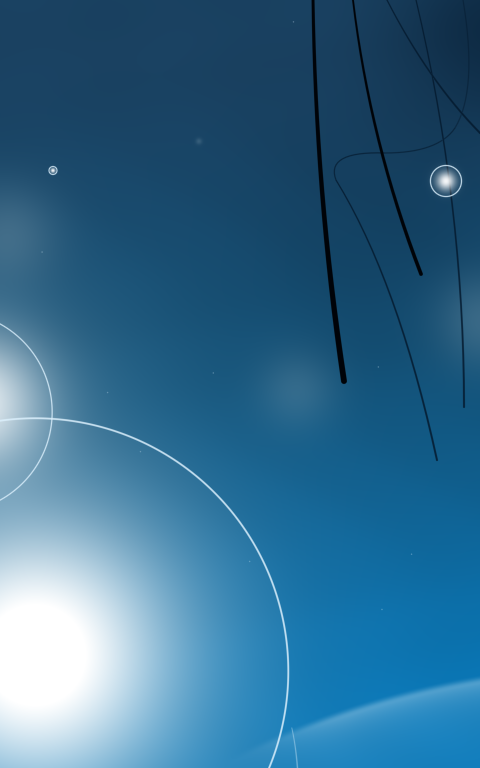
A WebGL 2 fragment shader for this background:

```glsl
#version 300 es
precision highp float;
// Deep blue sky with glowing ringed orbs, a luminous horizon arc and dark hanging strands.
uniform vec2 u_resolution;
out vec4 fragColor;

// All lengths are fractions of the canvas height.
const vec3 SKY_TOP = vec3(0.10, 0.255, 0.38);
const vec3 SKY_MID = vec3(0.07, 0.325, 0.48);
const vec3 SKY_LOW = vec3(0.025, 0.465, 0.72);
const vec3 SHADE = vec3(0.02, 0.10, 0.18);
const vec3 HAZE = vec3(0.55, 0.66, 0.72);
const vec3 PALE = vec3(0.86, 0.94, 0.99);
const vec3 INK = vec3(0.0, 0.012, 0.03);
const vec3 NAVY = vec3(0.015, 0.10, 0.18);

const vec2 SUN = vec2(0.046, 0.147);
const vec2 SIDE_GLOW = vec2(-0.03, 0.475);
const vec2 ARC_CENTER = vec2(0.807, -1.005);
const float ARC_RADIUS = 1.133;
const float STAR_CELL = 0.115;
const int CURVE_STEPS = 16;

// Rings: centre, radius, half width.
const vec4 RINGS[4] = vec4[4](
  vec4(0.046, 0.126, 0.3294, 0.0012), vec4(-0.063, 0.4635, 0.1309, 0.0008),
  vec4(0.5807, 0.7643, 0.0202, 0.0008), vec4(0.069, 0.778, 0.0052, 0.0007));
// Soft spots: centre, radius, strength.
const vec4 SPOTS[4] = vec4[4](
  vec4(0.387, 0.492, 0.050, 0.25), vec4(0.010, 0.694, 0.065, 0.32),
  vec4(0.630, 0.583, 0.060, 0.32), vec4(0.259, 0.816, 0.004, 0.25));

float pixel;

float stroke(float dist, float halfWidth) {
  return 1.0 - smoothstep(-0.75 * pixel, 0.75 * pixel, dist - halfWidth);
}

float glow(vec2 p, vec2 center, float radius) {
  vec2 d = (p - center) / radius;
  return exp(-dot(d, d));
}

vec2 hash2(vec2 cell) {
  vec2 q = vec2(dot(cell, vec2(127.1, 311.7)), dot(cell, vec2(269.5, 183.3)));
  return fract(sin(q) * 43758.5);
}

// Coverage of a tapered quadratic curve; widths holds its start and end half widths.
float strand(vec2 p, vec2 a, vec2 b, vec2 c, vec2 widths) {
  float nearest = 1.0;
  vec2 from = a;
  for (int i = 1; i <= CURVE_STEPS; i++) {
    float t = float(i) / float(CURVE_STEPS);
    vec2 to = mix(mix(a, b, t), mix(b, c, t), t);
    vec2 along = to - from;
    float h = clamp(dot(p - from, along) / dot(along, along), 0.0, 1.0);
    float width = mix(widths.x, widths.y, t + (h - 1.0) / float(CURVE_STEPS));
    nearest = min(nearest, length(p - from - along * h) - width);
    from = to;
  }
  return stroke(nearest, 0.0);
}

vec3 sky(vec2 p) {
  vec3 col = mix(SKY_LOW, SKY_MID, smoothstep(0.03, 0.58, p.y));
  col = mix(col, SKY_TOP, smoothstep(0.45, 0.95, p.y));
  col = mix(col, SHADE, 0.55 * glow(p, vec2(0.64, 0.96), 0.12));
  col = mix(col, SHADE, 0.18 * glow(p, vec2(0.50, 0.70), 0.20));
  float ripple = sin(p.x * 23.0 + 2.0 * sin(p.y * 17.0)) * sin(p.y * 29.0 + p.x * 11.0);
  return col * (1.0 + 0.012 * ripple);
}

void main() {
  pixel = 1.0 / u_resolution.y;
  vec2 p = gl_FragCoord.xy * pixel;
  vec3 col = sky(p);

  // Horizon arc: crisp rim with light fading inward
  float depth = ARC_RADIUS - length(p - ARC_CENTER);
  float rim = smoothstep(-0.008, 0.004, depth) * (0.24 * exp(-max(depth, 0.0) / 0.018) + 0.14 * exp(-max(depth, 0.0) / 0.10));
  col = mix(col, PALE, rim * smoothstep(0.28, 0.46, p.x));

  // Soft spots
  for (int i = 0; i < 4; i++) {
    col = mix(col, HAZE, SPOTS[i].w * glow(p, SPOTS[i].xy, SPOTS[i].z));
  }

  // Sparse faint stars, one per chosen cell
  vec2 cell = floor(p / STAR_CELL);
  vec2 seed = hash2(cell);
  vec2 star = (cell + 0.15 + 0.7 * hash2(cell + 19.0)) * STAR_CELL;
  col = mix(col, PALE, 0.35 * step(0.7, seed.x) * stroke(length(p - star), 0.0008));

  // Large glows
  float insideRing = stroke(length(p - RINGS[0].xy), RINGS[0].z);
  col = mix(col, HAZE, 0.22 * glow(p, SUN, 0.36) + 0.05 * insideRing);
  col = mix(col, HAZE, 0.30 * glow(p, SIDE_GLOW, 0.17));
  col = mix(col, vec3(1.0), 0.85 * glow(p, SIDE_GLOW, 0.085));
  col = mix(col, vec3(1.0), min(1.0, 1.15 * glow(p, SUN, 0.175)));

  // Thick foreground strands
  float thick = strand(p, vec2(0.4076, 1.0), vec2(0.4108, 0.7526), vec2(0.4479, 0.5039), vec2(0.0019, 0.0038));
  thick = max(thick, strand(p, vec2(0.4596, 1.0), vec2(0.4818, 0.8151), vec2(0.5482, 0.6432), vec2(0.0012, 0.0024)));

  // Thin strands, including one long winding thread
  vec2 fine = vec2(0.0008, 0.0013);
  float thin = strand(p, vec2(0.5417, 1.0), vec2(0.6042, 0.7357), vec2(0.6042, 0.4701), fine);
  thin = max(thin, strand(p, vec2(0.5039, 1.0), vec2(0.5573, 0.8958), vec2(0.625, 0.8268), fine));
  thin = max(thin, 0.6 * strand(p, vec2(0.6029, 1.0), vec2(0.6224, 0.8828), vec2(0.5924, 0.8333), fine.xx));
  thin = max(thin, 0.75 * strand(p, vec2(0.5924, 0.8333), vec2(0.5703, 0.8008), vec2(0.5013, 0.8008), fine.xx));
  thin = max(thin, 0.85 * strand(p, vec2(0.5013, 0.8008), vec2(0.4232, 0.8034), vec2(0.4375, 0.7656), fine.xx));
  thin = max(thin, strand(p, vec2(0.4375, 0.7656), vec2(0.5176, 0.6354), vec2(0.569, 0.401), fine));
  col = mix(col, NAVY, 0.85 * thin);
  col = mix(col, INK, thick);

  // Rings, with bright hearts in the small ones
  for (int i = 0; i < 4; i++) {
    float d = length(p - RINGS[i].xy);
    float heart = i < 2 ? 0.0 : glow(p, RINGS[i].xy, RINGS[i].z * 0.6);
    col = mix(col, vec3(1.0), 0.95 * heart);
    col = mix(col, PALE, 0.85 * stroke(abs(d - RINGS[i].z), RINGS[i].w));
  }

  // Short pale sliver beside the large ring
  float sliver = strand(p, vec2(0.380, 0.052), vec2(0.386, 0.025), vec2(0.388, -0.01), vec2(0.0006, 0.001));
  col = mix(col, PALE, 0.4 * sliver);

  fragColor = vec4(col, 1.0);
}
```
